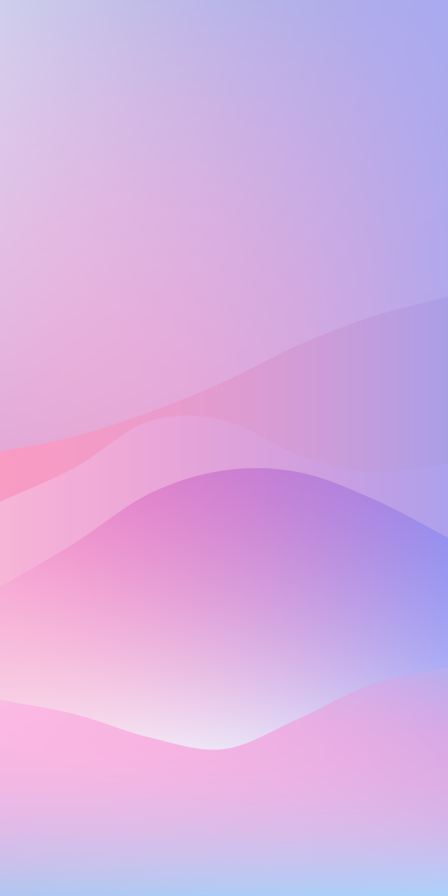
This background is drawn by a Shadertoy shader. Its source:

```glsl
// Soft pastel waves: a lilac sky above four overlapping rolling layers.
// Each crest is a smooth spline through evenly spaced heights, and each
// layer is filled by a quadratic blend of colours across and up the canvas.

const int KNOTS = 7;
const float EDGE_PIXELS = 0.8;

// Crest heights from the left edge to the right edge
const float RIDGE[KNOTS] = float[](0.496, 0.513, 0.540, 0.574, 0.615, 0.647, 0.669);
const float VEIL[KNOTS]  = float[](0.440, 0.478, 0.530, 0.531, 0.492, 0.473, 0.482);
const float HILL[KNOTS]  = float[](0.345, 0.394, 0.449, 0.475, 0.473, 0.443, 0.400);
const float SHORE[KNOTS] = float[](0.219, 0.203, 0.177, 0.164, 0.198, 0.237, 0.255);

// Vertical colour ranges: bottom and top
const vec2 SKY_RANGE = vec2(0.5, 1.0);
const vec2 HILL_RANGE = vec2(0.165, 0.475);
const vec2 SHORE_RANGE = vec2(0.0, 0.25);

// Layer colours: left, middle, right
const vec3 SKY_TOP_L = vec3(0.81, 0.81, 0.925);
const vec3 SKY_TOP_M = vec3(0.725, 0.71, 0.91);
const vec3 SKY_TOP_R = vec3(0.66, 0.665, 0.94);
const vec3 SKY_MID_L = vec3(0.885, 0.75, 0.90);
const vec3 SKY_MID_M = vec3(0.845, 0.685, 0.88);
const vec3 SKY_MID_R = vec3(0.69, 0.66, 0.925);
const vec3 SKY_LOW_L = vec3(0.885, 0.665, 0.845);
const vec3 SKY_LOW_M = vec3(0.875, 0.65, 0.85);
const vec3 SKY_LOW_R = vec3(0.70, 0.645, 0.92);

const vec3 RIDGE_L = vec3(0.975, 0.61, 0.765);
const vec3 RIDGE_M = vec3(0.88, 0.61, 0.815);
const vec3 RIDGE_R = vec3(0.67, 0.62, 0.905);

const vec3 VEIL_L = vec3(0.965, 0.71, 0.845);
const vec3 VEIL_M = vec3(0.875, 0.635, 0.855);
const vec3 VEIL_R = vec3(0.675, 0.63, 0.925);

const vec3 HILL_TOP_L = vec3(0.95, 0.54, 0.80);
const vec3 HILL_TOP_M = vec3(0.81, 0.50, 0.82);
const vec3 HILL_TOP_R = vec3(0.56, 0.53, 0.93);
const vec3 HILL_MID_L = vec3(0.97, 0.70, 0.845);
const vec3 HILL_MID_M = vec3(0.87, 0.64, 0.86);
const vec3 HILL_MID_R = vec3(0.625, 0.62, 0.95);
const vec3 HILL_LOW_L = vec3(0.96, 0.86, 0.92);
const vec3 HILL_LOW_M = vec3(0.925, 0.89, 0.965);
const vec3 HILL_LOW_R = vec3(0.74, 0.77, 0.97);

const vec3 SHORE_TOP_L = vec3(0.955, 0.745, 0.895);
const vec3 SHORE_TOP_M = vec3(0.90, 0.70, 0.90);
const vec3 SHORE_TOP_R = vec3(0.72, 0.68, 0.93);
const vec3 SHORE_MID_L = vec3(0.945, 0.72, 0.895);
const vec3 SHORE_MID_M = vec3(0.93, 0.71, 0.895);
const vec3 SHORE_MID_R = vec3(0.86, 0.68, 0.90);
const vec3 SHORE_LOW_L = vec3(0.69, 0.78, 0.94);
const vec3 SHORE_LOW_M = vec3(0.68, 0.80, 0.96);
const vec3 SHORE_LOW_R = vec3(0.67, 0.82, 0.98);

// Quadratic through three colours at t = 0, 0.5 and 1
vec3 blend3(vec3 a, vec3 b, vec3 c, float t) {
    return a * (1.0 - t) * (1.0 - 2.0 * t) + b * 4.0 * t * (1.0 - t) + c * t * (2.0 * t - 1.0);
}

// Position of y within a vertical range
float rangePosition(vec2 range, float y) {
    return clamp((y - range.x) / (range.y - range.x), 0.0, 1.0);
}

// Catmull-Rom spline, extended in a straight line past both ends
float crestHeight(float knots[KNOTS], float x) {
    float s = clamp(x, 0.0, 1.0) * float(KNOTS - 1);
    int i = min(int(s), KNOTS - 2);
    float t = s - float(i);
    float b = knots[i];
    float c = knots[i + 1];
    float a = i > 0 ? knots[max(i - 1, 0)] : 2.0 * b - c;
    float d = i < KNOTS - 2 ? knots[min(i + 2, KNOTS - 1)] : 2.0 * c - b;
    return b + 0.5 * t * (c - a + t * (2.0 * a - 5.0 * b + 4.0 * c - d + t * (3.0 * (b - c) + d - a)));
}

// Smooth coverage of the area below a crest
float below(float knots[KNOTS], vec2 uv) {
    float edge = EDGE_PIXELS / iResolution.y;
    return smoothstep(-edge, edge, crestHeight(knots, uv.x) - uv.y);
}

void mainImage(out vec4 fragColor, in vec2 fragCoord) {
    vec2 uv = fragCoord / iResolution.xy;

    // Sky
    vec3 color = blend3(blend3(SKY_LOW_L, SKY_LOW_M, SKY_LOW_R, uv.x),
                        blend3(SKY_MID_L, SKY_MID_M, SKY_MID_R, uv.x),
                        blend3(SKY_TOP_L, SKY_TOP_M, SKY_TOP_R, uv.x),
                        rangePosition(SKY_RANGE, uv.y));

    // Distant ridge and pale veil
    color = mix(color, blend3(RIDGE_L, RIDGE_M, RIDGE_R, uv.x), below(RIDGE, uv));
    color = mix(color, blend3(VEIL_L, VEIL_M, VEIL_R, uv.x), below(VEIL, uv));

    // Central hill fading into mist
    vec3 hill = blend3(blend3(HILL_LOW_L, HILL_LOW_M, HILL_LOW_R, uv.x),
                       blend3(HILL_MID_L, HILL_MID_M, HILL_MID_R, uv.x),
                       blend3(HILL_TOP_L, HILL_TOP_M, HILL_TOP_R, uv.x),
                       rangePosition(HILL_RANGE, uv.y));
    color = mix(color, hill, below(HILL, uv));

    // Foreground shore
    vec3 shore = blend3(blend3(SHORE_LOW_L, SHORE_LOW_M, SHORE_LOW_R, uv.x),
                        blend3(SHORE_MID_L, SHORE_MID_M, SHORE_MID_R, uv.x),
                        blend3(SHORE_TOP_L, SHORE_TOP_M, SHORE_TOP_R, uv.x),
                        rangePosition(SHORE_RANGE, uv.y));
    color = mix(color, shore, below(SHORE, uv));

    fragColor = vec4(clamp(color, 0.0, 1.0), 1.0);
}
```
